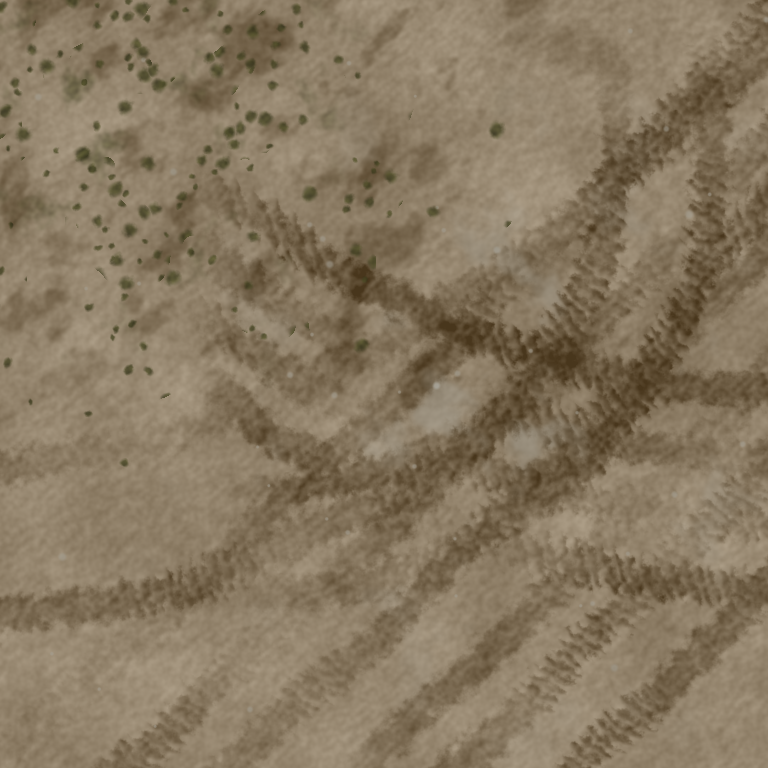
Write a WebGL 2 fragment shader that draws this texture.

```glsl
#version 300 es
precision highp float;

uniform vec2 u_resolution;
out vec4 fragColor;

#define SOIL_DARK vec3(0.34, 0.27, 0.17)
#define SOIL_LIGHT vec3(0.63, 0.57, 0.48)
#define MOSS_COLOR vec3(0.25, 0.25, 0.12)
#define CHALK_COLOR vec3(0.64, 0.62, 0.57)
#define BASE_TONE 0.83
#define TRACK_DEPTH 0.72
#define TRACK_HALF_WIDTH 0.023
#define TREAD_PITCH 0.016
#define GRAIN 0.36
#define HEADING 0.7

const float TAU = 6.28319;

// Integer hash giving two values in 0..1
vec2 hash2(vec2 cell) {
    uvec2 q = uvec2(ivec2(cell) + 32768);
    q = q * 1664525u + 1013904223u;
    q.x += q.y * 1664525u;
    q.y += q.x * 1664525u;
    q ^= q >> 16u;
    q.x += q.y * 1664525u;
    q.y += q.x * 1664525u;
    q ^= q >> 16u;
    return vec2(q & 65535u) / 65535.0;
}

float cornerSlope(vec2 cell, vec2 offset) {
    float angle = TAU * hash2(cell).x;
    return dot(vec2(cos(angle), sin(angle)), offset);
}

float gradientNoise(vec2 p) {
    vec2 i = floor(p), f = p - i;
    vec2 w = f * f * f * (f * (f * 6.0 - 15.0) + 10.0);
    vec2 e = vec2(1.0, 0.0);
    float low = mix(cornerSlope(i, f), cornerSlope(i + e, f - e), w.x);
    float high = mix(cornerSlope(i + e.yx, f - e.yx), cornerSlope(i + 1.0, f - 1.0), w.x);
    return mix(low, high, w.y);
}

float fbm(vec2 p) {
    float sum = 0.0, amp = 1.0;
    for (int i = 0; i < 4; i++) {
        sum += amp * gradientNoise(p);
        p = mat2(1.6, 1.2, -1.2, 1.6) * p + 17.3;
        amp *= 0.55;
    }
    return sum;
}

// Soft round spots, one per cell where the density allows
float scatter(vec2 p, float cells, float density) {
    vec2 q = p * cells, home = floor(q);
    float cover = 0.0;
    for (int k = 0; k < 9; k++) {
        vec2 cell = home + vec2(k % 3, k / 3) - 1.0;
        vec2 size = hash2(cell + 91.0);
        float radius = mix(0.22, 0.6, size.x * size.x);
        float d = length(q - cell - hash2(cell)) / radius;
        cover = max(cover, step(size.y, density) * (1.0 - smoothstep(0.3, 1.1, d)));
    }
    return cover;
}

// Worn tyre track with slanted lugs and a ragged border
float track(float across, float along, float seed, float rough) {
    float side = across / TRACK_HALF_WIDTH;
    float wear = smoothstep(-0.4, 0.3, gradientNoise(vec2(along * 4.0, seed * 7.37)));
    float crisp = smoothstep(-0.3, 0.3, gradientNoise(vec2(along * 6.0, seed * 3.71 + 40.0)));
    float lug = crisp * sin(TAU * (along / TREAD_PITCH + 0.45 * side + 0.5 * rough));
    float band = 1.0 - smoothstep(0.55, 1.25, abs(side) + 0.5 * rough - 0.2 * lug);
    return band * mix(0.15, 1.0, wear) * (0.72 + 0.28 * lug);
}

// Four families of tracks crossing one another
float trackField(vec2 p, vec2 heading, float rough) {
    float clear = 1.0;
    for (int i = 0; i < 6; i++) {
        float k = float(i);
        float jitter = 0.03 * (hash2(vec2(k, 5.0)).x - 0.5);
        float diagonal = heading.y + 0.1 * k + jitter - 0.05 * heading.x * heading.x;
        clear *= 1.0 - 0.85 * track(diagonal, heading.x, k + 1.0, rough);
        if (i < 4) {
            float x = 1.0 - p.x;
            float sweep = (p.y - 0.235 - 0.085 * k - 0.5 * x * x) / sqrt(1.0 + x * x);
            float reach = smoothstep(0.22, 0.36, p.x);
            clear *= 1.0 - reach * track(sweep, p.x + 0.25 * x * x, k + 11.0, rough);
        }
        if (i < 2) {
            vec2 arm = p - vec2(0.35, 0.81);
            float radius = 0.45 + 0.13 * k;
            float turn = atan(arm.y, arm.x) * radius;
            float reach = smoothstep(-0.1, 0.15, arm.x) * smoothstep(0.2, 0.0, arm.y);
            clear *= 1.0 - reach * track(length(arm) - radius, turn, k + 21.0, rough);
            float rise = 0.1 + 0.9 * p.x;
            float bend = (p.y - 0.39 + 0.2 * k - p.x * (0.1 + 0.45 * p.x)) / sqrt(1.0 + rise * rise);
            clear *= 1.0 - 0.8 * track(bend, p.x * (1.0 + 0.1 * p.x), k + 31.0, rough);
        }
    }
    return 1.0 - clear;
}

void main() {
    vec2 p = gl_FragCoord.xy / min(u_resolution.x, u_resolution.y);
    vec2 warp = vec2(gradientNoise(p * 7.0), gradientNoise(p * 7.0 + 31.0));
    vec2 q = p + 0.014 * warp;
    float c = cos(HEADING), s = sin(HEADING);
    vec2 heading = mat2(c, -s, s, c) * q;

    // Soil: broad patches, slanted grain and crumbs
    float rough = fbm(p * 48.0);
    float streak = gradientNoise(heading * vec2(48.0, 105.0));
    float crumbs = gradientNoise(p * 135.0);
    float ruts = trackField(q, heading, rough);
    float tone = BASE_TONE + 0.3 * fbm(p * 5.0 + 8.0);
    tone += GRAIN * (0.5 + 0.6 * ruts) * (streak + 0.7 * crumbs + 0.5 * rough);
    tone -= TRACK_DEPTH * ruts;

    // Disturbed ground towards the upper left
    float disturbed = smoothstep(0.35, 0.6, p.y) * (1.0 - 0.6 * smoothstep(0.5, 0.9, p.x));
    tone -= 0.42 * disturbed * smoothstep(0.0, 0.5, fbm(heading * vec2(9.0, 13.0) + 60.0));
    vec3 color = mix(SOIL_DARK, SOIL_LIGHT, clamp(tone, -0.2, 1.15));

    // Chalky dust and a few pale pebbles
    float dust = smoothstep(0.15, 0.6, fbm(p * 8.0 + 23.0));
    dust *= exp(-9.0 * dot(p - vec2(0.68, 0.48), p - vec2(0.68, 0.48)));
    float pebbles = scatter(p + 3.0, 85.0, 0.006);
    color = mix(color, CHALK_COLOR, 0.55 * dust * (1.0 - 0.6 * ruts) + 0.6 * pebbles);

    // Moss tufts thinning out from the upper left corner
    float growth = 1.0 - smoothstep(0.05, 0.5, length((p - vec2(0.1, 0.87)) * vec2(0.75, 1.0)));
    float clumps = smoothstep(-0.2, 0.45, gradientNoise(p * 9.0 + 4.0));
    float tufts = scatter(p + 0.007 * warp + 0.004 * rough, 46.0, growth * (0.15 + 0.7 * clumps));
    float haze = growth * smoothstep(0.25, 0.8, fbm(p * 13.0 + 70.0));
    float moss = clamp(0.75 * tufts + 0.5 * haze, 0.0, 0.85);
    color = mix(color, MOSS_COLOR * (1.0 + 0.4 * crumbs + 0.3 * streak), moss);

    fragColor = vec4(color, 1.0);
}
```
